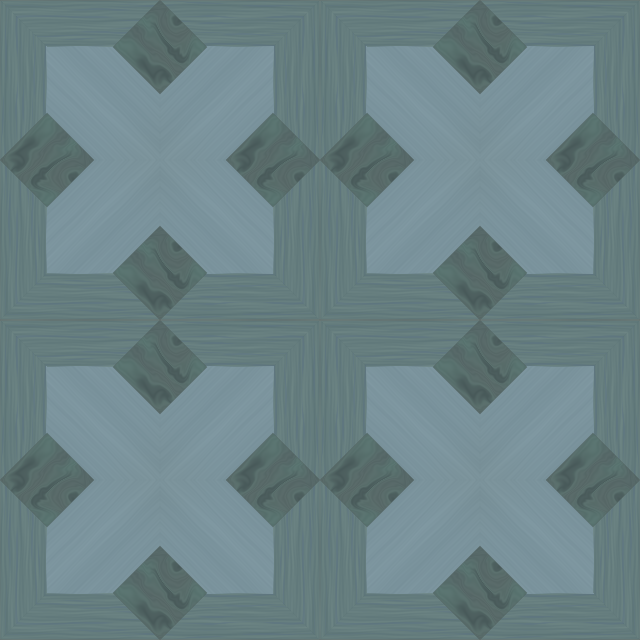
Write a WebGL 2 fragment shader that draws this pattern.

```glsl
#version 300 es
precision highp float;
// Two by two parquet tiles: pale four-armed stars, mitred wood frames and dark marble diamonds.

uniform vec2 u_resolution;
out vec4 fragColor;

// Coverage of a shape from its signed distance and the pixel width.
float fill(float dist, float pixel) {
    return clamp(0.5 - dist / pixel, 0.0, 1.0);
}

// Fine wood streaks, about -1 to 1, running along the second axis.
float grain(float across, float along) {
    across += 0.0012 * sin(along * 17.0 + across * 40.0) + 0.0005 * sin(along * 53.0);
    float sum = 0.0;
    float freq = 170.0;
    for (int i = 0; i < 4; i++) {
        float drift = 1.3 * sin(along * (9.0 + 5.0 * float(i)) + across * 71.0);
        sum += sin(across * freq + drift + float(i) * 2.1);
        freq *= 1.57;
    }
    return sum * 0.36;
}

// Wavy, folded mineral bands from warped sines.
vec3 marble(vec2 q) {
    vec2 warped = q * 1.6 + 0.7;
    float freq = 1.7;
    for (int i = 0; i < 5; i++) {
        warped += 0.65 / freq * sin(warped.yx * freq + vec2(1.7, 2.9) * float(i));
        freq *= 1.8;
    }
    float band = sin(warped.x * 2.6 + warped.y * 4.2);
    float cloud = 0.5 + 0.5 * sin(warped.x * 2.1 - warped.y * 1.3);
    float vein = smoothstep(0.5, 1.0, band) * smoothstep(0.15, 0.8, cloud);
    vec3 color = mix(vec3(0.335, 0.405, 0.405), vec3(0.35, 0.455, 0.44), 0.5 + 0.5 * band);
    color = mix(color, vec3(0.36, 0.42, 0.41), 0.4 * cloud);
    color = mix(color, vec3(0.265, 0.325, 0.33), 0.7 * vein);
    return color + 0.008 * sin(warped.x * 19.0 + warped.y * 31.0);
}

// Frame wood: green-grey with blue pores and olive threads.
vec3 frameWood(float across, float along) {
    float streak = grain(across, along);
    float pores = smoothstep(0.35, 1.0, grain(across * 0.83 + 0.31, along + 0.4));
    vec3 color = vec3(0.398, 0.492, 0.495) + 0.022 * streak * vec3(1.0, 1.0, 0.75);
    color = mix(color, vec3(0.36, 0.45, 0.51), 0.5 * pores);
    return color - 0.012 * smoothstep(0.46, 0.5, across);
}

// Star wood: pale blue, with faint diagonal streaks and broad bands.
vec3 starWood(float across, float along) {
    float streak = grain(across * 0.8 + 0.17, along * 0.6);
    float broad = sin(across * 21.0 + 0.6 * sin(along * 4.0)) + 0.6 * sin(across * 47.0 + 1.0);
    vec3 color = vec3(0.483, 0.58, 0.617) + 0.009 * streak + 0.006 * broad;
    return color - vec3(0.004, 0.008, 0.014) * smoothstep(0.3, 0.0, along);
}

void main() {
    vec2 p = fract(gl_FragCoord.xy / u_resolution * 2.0) - 0.5;
    float pixel = 2.0 / min(u_resolution.x, u_resolution.y);
    vec2 a = abs(p);
    bool upright = a.y > a.x;
    float outer = max(a.x, a.y);

    // Frame, mitred along the tile diagonals
    vec3 color = frameWood(outer, upright ? p.x : p.y);
    float miter = abs(a.x - a.y) * 0.7071;
    color -= 0.012 * fill(miter - 0.001, pixel);

    // Star, each arm grained along its own diagonal
    float cut = outer - 0.355 + 0.0012 * sin((upright ? p.x : p.y) * 31.0);
    vec3 star = starWood(a.x - a.y, a.x + a.y);
    float joint = min(a.x, a.y);
    star -= 0.008 * fill(joint - 0.0008, pixel);
    color = mix(color, star, fill(cut, pixel));

    // Diamonds centred on the four sides of the star
    float diamond = (min(a.x, a.y) + abs(outer - 0.353) - 0.1465) * 0.7071;
    vec2 local = upright ? vec2(p.x, p.y - sign(p.y) * 0.353)
                         : vec2(-p.y, p.x - sign(p.x) * 0.353);
    color = mix(color, marble(local / 0.1465), fill(diamond, pixel));
    color = mix(color, vec3(0.31, 0.37, 0.36), 0.5 * fill(abs(diamond) - 0.001, pixel));

    // Hairline seams between tiles
    vec2 gap = 0.5 - a;
    color = mix(color, vec3(0.43, 0.47, 0.46), 0.4 * fill(gap.x - 0.0015, pixel));
    color = mix(color, vec3(0.42, 0.43, 0.41), 0.7 * fill(gap.y - 0.0015, pixel));

    fragColor = vec4(color, 1.0);
}
```
